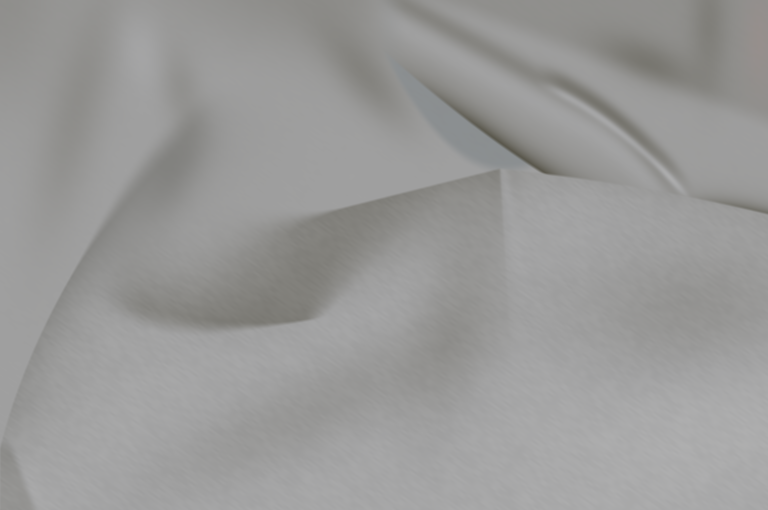
Write a Shadertoy shader that draws this texture.

```glsl
// Draped pale cotton cloth: a crisp front ridge over soft, out-of-focus folds.

const float BACK_TONE = 0.622;
const float ROLL_TONE = 0.617;
const float FRONT_TONE = 0.645;
const float MID_TONE = 0.61;
const float CONTRAST = 1.22;
const float NEUTRAL_TONE = 0.625; // darker tones turn warm
const vec3 WARM_SHIFT = vec3(0, -0.04, -0.2);
const vec3 GAP_COLOR = vec3(0.545, 0.56, 0.567);
const vec2 PEAK = vec2(0.98, 0.669);
const float EDGE_BLUR = 0.0035;
const float WEAVE_SCALE = 150.0;
const float WEAVE_DEPTH = 0.015;

float hash(vec2 p) {
  vec3 q = fract(p.xyx * 0.1031);
  q += dot(q, q.yzx + 33.33);
  return fract((q.x + q.y) * q.z);
}

float noise(vec2 p) {
  vec2 i = floor(p), f = fract(p);
  f = f * f * (3.0 - 2.0 * f);
  return mix(mix(hash(i), hash(i + vec2(1, 0)), f.x),
             mix(hash(i + vec2(0, 1)), hash(i + vec2(1, 1)), f.x), f.y);
}

// Soft rotated ellipse: center, radii, angle
float spot(vec2 p, float x, float y, float rx, float ry, float angle) {
  float c = cos(angle), s = sin(angle);
  vec2 d = p - vec2(x, y);
  vec2 q = vec2(c * d.x + s * d.y, c * d.y - s * d.x) / vec2(rx, ry);
  return exp(-dot(q, q));
}

float stroke(float d, float width) { return exp(-d * d / (width * width)); }
float side(float d, float blur) { return smoothstep(-blur, blur, d); }
float span(float x, float a, float b, float blur) { return side(x - a, blur) * side(b - x, blur); }
float falloff(float d, float reach) { return exp(-max(d, 0.0) / reach); }

// Fold outlines
float ridgeY(float x) {
  float d = abs(x - PEAK.x);
  return PEAK.y - (x < PEAK.x ? 0.25 * d : 0.1 * d + 0.13 * d * d);
}
float shoulderX(float y) {
  float h = max(y - 0.12, 0.0);
  return 0.25 * h + 0.48 * h * h;
}
float valleyY(float x) {
  float d = x - 0.42;
  return 0.357 + (d < 0.0 ? 1.0 : 0.45) * d * d;
}
float rollY(float x) { float d = x - 0.784; return 0.873 - 0.87 * d + 0.4 * d * d; }
float gapY(float x) { float d = x - 0.755; return 0.892 - 1.9 * d + 4.0 * d * d; }
float lipY(float x) { float d = x - 1.098; return 0.814 - 0.5 * d - 1.25 * d * d; }
float seamY(float x) {
  float d = x - 1.02, bend = max(d - 0.13, 0.0);
  return 0.853 - 0.55 * d - 2.4 * bend * bend;
}

vec3 clothColor(float tone) {
  tone = MID_TONE + (tone - MID_TONE) * CONTRAST;
  return tone + WARM_SHIFT * max(NEUTRAL_TONE - tone, -0.01);
}

float backTone(vec2 p) {
  float t = BACK_TONE;
  t -= 0.06 * spot(p, 0.6, 1.02, 0.34, 0.13, -0.15);
  t -= 0.05 * spot(p, 0.15, 0.78, 0.055, 0.24, -0.25);
  t -= 0.05 * spot(p, 0.0, 1.0, 0.14, 0.22, 0.0);
  t += 0.025 * spot(p, 0.28, 0.9, 0.045, 0.08, 0.3);
  t -= 0.075 * spot(p, 0.72, 0.845, 0.12, 0.045, -0.85);
  return t - 0.045 * spot(p, 0.355, 0.82, 0.04, 0.09, 0.25);
}

float rollTone(vec2 p) {
  float t = ROLL_TONE, rise = p.y - rollY(p.x);
  t -= 0.22 * falloff(rise, 0.025) * smoothstep(0.74, 0.98, p.x);
  t -= 0.035 * falloff(rise, 0.07);
  float seam = p.y - seamY(p.x), lip = p.y - lipY(p.x);
  t += span(p.x, 0.75, 1.31, 0.05) * (0.02 * stroke(seam + 0.035, 0.03) - 0.075 * stroke(seam - 0.014, 0.025));
  t += span(p.x, 1.08, 1.335, 0.035) * (0.1 * stroke(lip - 0.004, 0.01) - 0.075 * stroke(lip - 0.03, 0.018));
  // Shaded cloth behind the upper roll
  t -= 0.045 * side(p.y - 1.0 + 0.37 * (p.x - 0.863), 0.025);
  t -= 0.075 * spot(p, 1.27, 0.875, 0.1, 0.04, -0.4);
  t -= 0.05 * spot(p, 1.39, 0.95, 0.035, 0.12, 0.0);
  // Contact shadow above the front ridge
  return t - 0.16 * falloff(p.y - ridgeY(p.x), 0.014) * smoothstep(1.3, 1.48, p.x);
}

float frontTone(vec2 p) {
  float t = FRONT_TONE, under = falloff(ridgeY(p.x) - p.y, 0.06);
  t -= mix(0.035, 0.07, side(PEAK.x - p.x, 0.02)) * under * smoothstep(0.35, 0.6, p.x);
  t -= 0.06 * spot(p, 0.66, 0.51, 0.28, 0.085, 0.5);
  t -= 0.05 * spot(p, 0.9, 0.4, 0.08, 0.26, -0.25);
  t -= 0.05 * spot(p, 0.62, 0.2, 0.38, 0.085, 0.45);
  t -= 0.06 * spot(p, 1.36, 0.39, 0.24, 0.13, 0.1);
  t += 0.02 * spot(p, 1.38, 0.16, 0.3, 0.14, 0.3);
  // Pinched crease opening downward from the peak
  float drop = max(PEAK.y - p.y, 0.0), crease = p.x - PEAK.x - 0.06 * drop;
  float light = 0.04 * stroke(crease - 0.1 * drop - 0.005, 0.008 + 0.08 * drop);
  float dark = 0.055 * side(-crease, 0.004) * falloff(-crease, 0.012 + 0.15 * drop);
  t += (light - dark) * falloff(drop, 0.12);
  // Hollow with a sharp lower rim and a slanted soft bank
  float hollow = p.y - valleyY(p.x), up = max(hollow, 0.0);
  float rim = side(hollow, mix(0.03, 0.004, smoothstep(0.25, 0.6, p.x)));
  float bank = side(0.615 + 0.85 * up - p.x, 0.025 + 0.6 * up) * side(p.x - 0.23, 0.06);
  t -= 0.115 * rim * bank * falloff(up, 0.13);
  // Small tuck in the lower corner
  return t - 0.06 * side(0.069 - 0.38 * p.y - p.x, 0.01) * side(0.13 - p.y, 0.025);
}

void mainImage(out vec4 fragColor, in vec2 fragCoord) {
  vec2 p = fragCoord / iResolution.y;
  float inset = p.x - shoulderX(p.y);
  float shoulder = side(inset, mix(EDGE_BLUR, 0.04, smoothstep(0.45, 0.76, p.y)));
  float ridgeBlur = mix(0.11, EDGE_BLUR, smoothstep(0.32, 0.68, p.x));
  float front = shoulder * side(ridgeY(p.x) - p.y, ridgeBlur);
  // Back cloth, gap, rolled folds, front cloth
  vec3 color = clothColor(backTone(p));
  color = mix(color, GAP_COLOR, side(p.y - gapY(p.x), 0.014) * span(p.x, 0.76, 1.08, 0.025));
  color = mix(color, clothColor(rollTone(p)), side(p.y - rollY(p.x), 0.005) * smoothstep(0.68, 0.8, p.x));
  color.r += 0.025 * spot(p, 1.49, 0.92, 0.03, 0.1, 0.0);
  color = mix(color, clothColor(frontTone(p)), front);
  // Shaded shoulder
  float shade = falloff(inset, 0.085) * span(p.y, 0.12, 0.76, 0.09) * mix(0.085, 0.115, smoothstep(0.2, 0.5, p.y));
  shade += 0.055 * spot(p, 0.345, 0.66, 0.1, 0.045, 1.1);
  color -= shade * shoulder * vec3(1, 1.01, 1.1);
  // Fine twill and uneven fibres
  vec2 thread = mat2(0.82, 0.57, -0.57, 0.82) * p * WEAVE_SCALE;
  float weave = noise(thread * vec2(0.45, 1.5)) + 0.5 * noise(thread * 0.2) - 0.75;
  color += WEAVE_DEPTH * weave * mix(0.25, 1.3, front);
  fragColor = vec4(color, 1);
}
```
